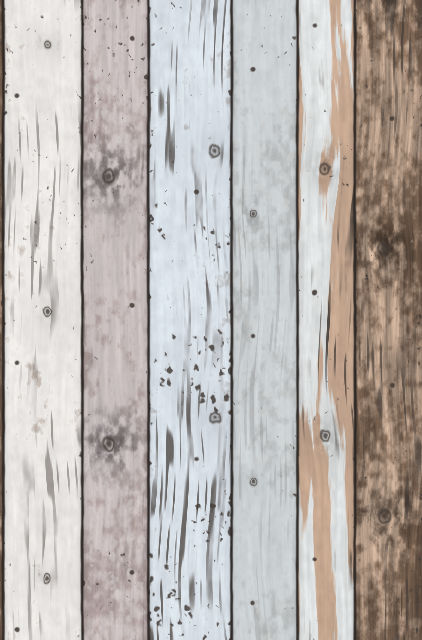
Give the GLSL for this texture, as a Shadertoy shader.

```glsl
// Six weathered, painted wooden boards standing side by side.
const int BOARDS = 6;
const float KNOT_PERIOD = 0.417;   // vertical repeat, in canvas heights
const float SEAM_WIDTH = 0.0019;   // half width of the dark joint
const vec3 SEAM = vec3(0.17, 0.15, 0.14);
const vec3 DARK = vec3(0.27, 0.24, 0.22);
const vec3 SCUFF = vec3(0.88, 0.88, 0.87);

// Left edge of each board in canvas widths; the last board wraps around.
const float EDGE[7] = float[7](0.008, 0.195, 0.352, 0.549, 0.705, 0.841, 1.008);
const vec3 PAINT[6] = vec3[6](
    vec3(0.91, 0.90, 0.89), vec3(0.81, 0.77, 0.77), vec3(0.85, 0.88, 0.91),
    vec3(0.81, 0.83, 0.84), vec3(0.87, 0.88, 0.88), vec3(0.72, 0.62, 0.54));
const vec3 WOOD[6] = vec3[6](
    vec3(0.74, 0.70, 0.67), vec3(0.62, 0.56, 0.55), vec3(0.69, 0.69, 0.69),
    vec3(0.69, 0.70, 0.70), vec3(0.78, 0.66, 0.57), vec3(0.42, 0.34, 0.28));
// Peel threshold, peel softness, stretch along the grain, fibre contrast.
const vec4 WEAR[6] = vec4[6](
    vec4(0.69, 0.06, 0.2, 0.08), vec4(0.58, 0.17, 0.0, 0.20),
    vec4(0.68, 0.06, 0.2, 0.09), vec4(0.62, 0.14, 0.0, 0.10),
    vec4(0.51, 0.03, 0.9, 0.16), vec4(0.49, 0.13, 0.2, 0.75));
// Amount of cracks, dark chips and pale scuffs.
const vec3 MARKS[6] = vec3[6](
    vec3(0.45, 0.24, 0.0), vec3(0.25, 0.20, 0.45), vec3(0.75, 0.34, 0.0),
    vec3(0.15, 0.14, 0.50), vec3(0.90, 0.16, 0.0), vec3(0.70, 0.22, 0.15));
// Knot: position across the board, distance from the top, radius, stain.
const vec4 KNOT[6] = vec4[6](
    vec4(0.56, 0.070, 0.006, 0.10), vec4(0.40, 0.276, 0.010, 0.45),
    vec4(0.80, 0.235, 0.009, 0.10), vec4(0.33, 0.335, 0.005, 0.10),
    vec4(0.48, 0.263, 0.008, 0.15), vec4(0.42, 0.389, 0.010, 0.40));
// Nail hole: position across the board, distance from the top.
const vec2 NAIL[6] = vec2[6](
    vec2(0.17, 0.150), vec2(0.75, 0.060), vec2(0.58, 0.300),
    vec2(0.32, 0.108), vec2(0.30, 0.040), vec2(0.53, 0.185));

float hash(vec2 p) {
    vec3 h = fract(p.xyx * vec3(0.1031, 0.1030, 0.0973));
    h += dot(h, h.yzx + 33.33);
    return fract((h.x + h.y) * h.z);
}

float noise(vec2 p) {
    vec2 c = floor(p), f = fract(p);
    f *= f * (3.0 - 2.0 * f);
    return mix(mix(hash(c), hash(c + vec2(1, 0)), f.x),
               mix(hash(c + vec2(0, 1)), hash(c + 1.0), f.x), f.y);
}

float fbm(vec2 p) {
    float sum = 0.0, gain = 0.516;
    for (int i = 0; i < 5; i++) {
        sum += gain * noise(p);
        p = p * 2.03 + 17.3;
        gain *= 0.5;
    }
    return sum;
}

// Cellular flakes: the denser, the more cells hold one and the larger it is.
float flakes(vec2 p, float density, float soft) {
    float mark = 0.0;
    for (int y = -1; y <= 1; y++)
    for (int x = -1; x <= 1; x++) {
        vec2 cell = floor(p) + vec2(x, y);
        vec2 centre = cell + vec2(hash(cell + 5.1), hash(cell + 9.7));
        float radius = 0.5 * smoothstep(0.0, 0.5, density - hash(cell + 2.3));
        float d = length(p - centre) - radius;
        mark = max(mark, step(0.02, radius) * smoothstep(soft, -soft, d));
    }
    return mark;
}

// Offset from a feature that repeats down its board.
vec2 repeated(float dx, float top, float at) {
    return vec2(dx, (fract((top - at) / KNOT_PERIOD + 0.5) - 0.5) * KNOT_PERIOD);
}

void mainImage(out vec4 fragColor, in vec2 fragCoord) {
    float px = 1.0 / iResolution.y, aspect = iResolution.x * px;
    vec2 p = fragCoord * px;
    float u = p.x / aspect + 0.0016 * (noise(vec2(3.0, p.y * 14.0)) - 0.5);

    // Find the board
    int b = BOARDS - 1;
    for (int i = 0; i < BOARDS; i++) if (u >= EDGE[i]) b = i;
    float wrap = u < EDGE[0] ? 1.0 : 0.0;
    float left = EDGE[b] - wrap, width = EDGE[b + 1] - EDGE[b];
    float across = (u - left) / width;
    float rim = min(across, 1.0 - across) * width * aspect;
    vec2 q = p + vec2(3.7, 1.9) * float(b + 1);
    vec4 wear = WEAR[b], knot = KNOT[b];

    // Grain bends around the knot
    vec2 k = repeated((across - knot.x) * width * aspect, 1.0 - p.y, knot.y);
    float swell = exp(-dot(k * vec2(1.0, 0.45), k * vec2(1.0, 0.45)) / (9.0 * knot.z * knot.z));
    vec2 grain = q + vec2(0.005 * sin(q.y * 9.0) + 0.002 * sin(q.y * 23.0) - 0.5 * k.x * swell, 0.0);
    float fibre = fbm(grain * vec2(190.0, 11.0));
    float blotch = fbm(q * vec2(13.0, 8.0));
    float speck = fbm(q * vec2(105.0, 70.0));

    // Paint worn down to the wood
    float field = mix(0.5 * (speck + blotch), fbm(grain * vec2(46.0, 4.0)), wear.z);
    field += 0.10 * exp(-rim / 0.006);
    float peel = smoothstep(-wear.y, wear.y, field - wear.x);
    vec3 col = mix(PAINT[b], WOOD[b], peel);
    col *= 1.0 + wear.w * (fibre - 0.5) + 0.10 * (speck - 0.5) + 0.08 * (blotch - 0.5);

    // Pale scuffs, cracks and chips
    vec2 rough = q + 0.006 * (vec2(noise(q * 190.0), noise(q * 190.0 + 40.0)) - 0.5);
    float scuff = flakes(rough * vec2(90.0, 55.0), MARKS[b].z * smoothstep(0.3, 0.65, blotch), 0.12);
    col = mix(col, SCUFF * mix(vec3(1), PAINT[b], 0.4), 0.55 * scuff);
    float crack = smoothstep(0.62, 0.82, noise(grain * vec2(240.0, 13.0)))
                * smoothstep(0.42, 0.68, fbm(q * vec2(17.0, 6.0) + 8.0));
    col = mix(col, DARK, MARKS[b].x * crack);
    float density = MARKS[b].y * (smoothstep(0.45, 0.75, fbm(q * 9.0 + 30.0)) + 0.25 + 0.9 * exp(-rim / 0.007));
    float chip = flakes(rough * vec2(125.0, 85.0), density, 0.08 + 60.0 * px);
    col = mix(col, DARK, 0.85 * chip);

    // Knot with rings and stain, then the nail hole
    float ragged = length(k * vec2(1.0, 0.85)) + 0.007 * (speck - 0.5);
    float stain = exp(-dot(k, k) / (22.0 * knot.z * knot.z));
    col *= 1.0 - knot.w * stain * smoothstep(0.25, 0.7, speck);
    float rings = 0.5 + 0.5 * sin(ragged * 12.0 / knot.z * 0.75);
    float disc = smoothstep(knot.z + 2.0 * px, knot.z - px, ragged);
    float core = smoothstep(0.5 * knot.z + px, 0.3 * knot.z - px, ragged);
    col = mix(col, DARK, max(disc * (0.25 + 0.5 * rings), 0.8 * core));
    vec2 n = repeated((across - NAIL[b].x) * width * aspect, 1.0 - p.y, NAIL[b].y);
    float hole = length(n) + 0.003 * (speck - 0.5);
    col = mix(col, DARK, 0.9 * smoothstep(0.0036 + px, 0.0036 - px, hole));

    // Dark joint with a soft shadow
    col *= 1.0 - 0.25 * exp(-rim / 0.0025);
    float joint = SEAM_WIDTH * (0.75 + 0.6 * noise(q * vec2(40.0, 60.0)));
    col = mix(col, SEAM, 0.92 * smoothstep(joint + px, joint - px, rim));
    fragColor = vec4(clamp(col, 0.0, 1.0), 1.0);
}
```
